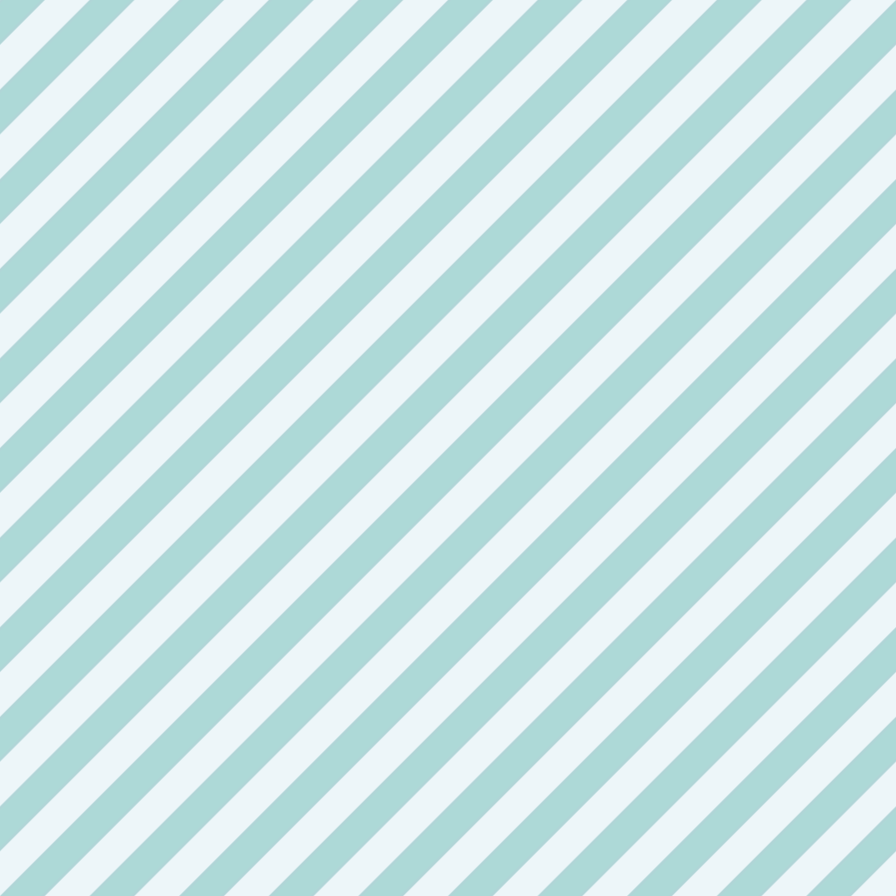
This pattern is drawn by a three.js fragment shader. Its source:

```glsl
// Even diagonal stripes, teal on pale ice, rising to the right at 45 degrees.
// A wrapped distance to the nearest stripe centre gives both the soft edge
// and a faint bluish rim; a whole repeat count makes every side tile.

varying vec2 vUv;

const float REPEATS = 10.0;      // stripe pairs across and down
const float FILL = 0.5;          // teal share of each repeat
const float SOFTNESS = 0.0011;   // half width of the edge blend, canvas units
const float RIM_WIDTH = 0.0028;  // bluish rim inside each stripe, canvas units

const vec3 ICE = vec3(0.93, 0.965, 0.978);
const vec3 TEAL = vec3(0.68, 0.85, 0.843);
const vec3 RIM = vec3(0.69, 0.835, 0.842);

// Distance to the stripe edge in canvas units, positive inside the stripe.
float stripeDepth(vec2 uv) {
  float phase = (uv.x - uv.y) * REPEATS;
  float fromCentre = abs(fract(phase - 0.5 * FILL + 0.5) - 0.5);
  return (0.5 * FILL - fromCentre) / (REPEATS * sqrt(2.0));
}

void main() {
  float depth = stripeDepth(vUv);

  // Stripe body with its slightly cooler rim
  vec3 stripe = mix(RIM, TEAL, smoothstep(RIM_WIDTH - SOFTNESS, RIM_WIDTH + SOFTNESS, depth));

  // Lay the stripe over the ground with a smooth edge
  float coverage = smoothstep(-SOFTNESS, SOFTNESS, depth);
  gl_FragColor = vec4(mix(ICE, stripe, coverage), 1.0);
}
```
